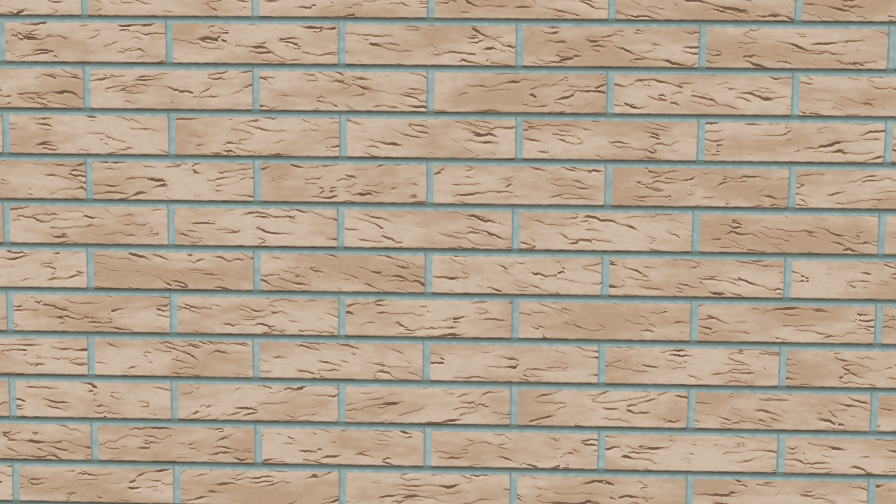
A WebGL 2 fragment shader for this texture:

```glsl
#version 300 es
precision highp float;
// A wall of pale, rough-faced bricks in running bond with blue-grey mortar, seen
// slightly askew. A mild warp of the canvas gives the brick grid; each brick is a
// rounded box with fine crevices cut along level contours of stretched gradient noise.

uniform vec2 u_resolution;
out vec4 outColor;

// Colours
const vec3 PALE_CLAY = vec3(0.805, 0.724, 0.645);
const vec3 TAN_CLAY = vec3(0.725, 0.613, 0.510);
const vec3 CREVICE = vec3(0.56, 0.43, 0.34);
const vec3 SHADOW = vec3(0.32, 0.29, 0.24);
const vec3 MORTAR = vec3(0.60, 0.675, 0.665);
const vec3 DIM_MORTAR = vec3(0.43, 0.49, 0.47);

// Layout, in canvas heights, with y measured downward
const float FIRST_JOINT = 0.036;              // bed joint below the top course
const vec2 COURSE_RATE = vec2(10.726, 0.712); // courses per height, and its growth
const vec2 TILT = vec2(0.0080, 0.0116);       // fall to the right, and its growth
const float COLUMN_ANCHOR = 0.678;            // upright joint that stays vertical
const float BRICK_PITCH = 0.348;
const float PITCH_LOSS = 0.0155;              // narrowing toward the bottom
const float PITCH_SPREAD = 0.015;             // widening toward the right
const float JOINT = 0.0150;
const float CORNER = 0.0035;
const float EDGE_WEAR = 0.0018;

// Crevices
const vec2 CUT_FREQUENCY = vec2(6.5, 30.0);
const float CUT_HALF_WIDTH = 0.0026;
const float HALO_WIDTH = 0.008;

float hash(vec2 p) {
  vec3 q = fract(vec3(p.xyx) * 0.1031);
  q += dot(q, q.yzx + 33.33);
  return fract((q.x + q.y) * q.z);
}

float cornerSlope(vec2 cell, vec2 offset) {
  float angle = 6.2832 * hash(cell);
  return dot(vec2(cos(angle), sin(angle)), offset);
}

// Gradient noise, roughly -0.7 to 0.7
float noise(vec2 p) {
  vec2 i = floor(p), f = fract(p);
  vec2 s = f * f * f * (f * (f * 6.0 - 15.0) + 10.0);
  vec2 e = vec2(0.0, 1.0);
  float top = mix(cornerSlope(i, f), cornerSlope(i + e.yx, f - e.yx), s.x);
  float low = mix(cornerSlope(i + e, f - e), cornerSlope(i + 1.0, f - 1.0), s.x);
  return mix(top, low, s.y);
}

float roundedBox(vec2 p, vec2 halfSize, float radius) {
  vec2 q = abs(p) - halfSize + radius;
  return length(max(q, 0.0)) + min(max(q.x, q.y), 0.0) - radius;
}

// Height of the clay face; its zero contours become crevices
float face(vec2 p, vec2 seed, float scale) {
  vec2 q = p * CUT_FREQUENCY * scale + seed;
  return noise(q) + 0.22 * noise(q * vec2(4.1, 1.7)) + 0.07 * noise(q * vec2(12.3, 3.4));
}

// Crevice depth in x and the soft hollow around it in y, both 0 to 1
vec2 crevices(vec2 p, float slant, vec2 seed, float pixel) {
  p.y -= slant * p.x;
  vec2 result = vec2(0.0);
  vec2 e = vec2(0.0005, 0.0);
  float soft = max(pixel, 0.0015);
  for (int i = 0; i < 2; i++) {
    float scale = 1.0 + 0.7 * float(i);
    float level = face(p, seed, scale);
    vec2 slope = vec2(face(p + e, seed, scale), face(p + e.yx, seed, scale)) - level;
    float steepness = length(slope) / e.x;
    float away = abs(level) / max(steepness, 12.0);
    float lying = smoothstep(0.4, 0.85, abs(slope.y) / max(length(slope), 1e-6));
    float presence = smoothstep(-0.10, 0.22, noise(p * vec2(9.0, 22.0) * scale + seed + 41.0));
    float gouge = smoothstep(-0.15, 0.40, noise(p * vec2(26.0, 40.0) + seed + 73.0));
    float strength = presence * lying * smoothstep(4.0, 15.0, steepness);
    float width = CUT_HALF_WIDTH * strength * mix(0.1, 1.0, gouge) / scale;
    float cut = strength * mix(0.65, 1.0, gouge) * (1.0 - smoothstep(width - 0.5 * soft, width + soft, away));
    float hollow = strength * (1.0 - smoothstep(0.0, HALO_WIDTH, away));
    result = max(result, vec2(cut, hollow));
    seed += 19.7;
  }
  return result;
}

vec3 brickColor(vec2 p, vec2 id, float pixel) {
  vec2 seed = floor(vec2(hash(id), hash(id + 57.0)) * 200.0) + 0.37;
  float slant = mix(-0.12, 0.24, hash(id + 11.0));
  float mottle = noise(p * vec2(5.0, 18.0) + seed) + 0.4 * noise(p * vec2(24.0, 75.0) + seed);
  float tone = mottle + 0.36 * (hash(id + 23.0) - 0.5);
  vec3 color = mix(TAN_CLAY, PALE_CLAY, smoothstep(-0.55, 0.38, tone));
  color *= 1.0 + 0.04 * noise(p * vec2(70.0, 150.0) + seed);

  // Dark cuts with a lit lower lip
  vec2 cut = crevices(p, slant, seed, pixel);
  float above = crevices(p - vec2(0.001, 0.0045), slant, seed, pixel).x;
  color = mix(color, TAN_CLAY, 0.6 * cut.y);
  color += 0.05 * max(above - cut.x, 0.0);
  color = mix(color, CREVICE, smoothstep(0.0, 0.65, cut.x));
  return mix(color, SHADOW, 0.55 * smoothstep(0.65, 1.0, cut.x));
}

void main() {
  float pixel = 1.0 / u_resolution.y;
  vec2 pos = gl_FragCoord.xy * pixel;
  pos.y = 1.0 - pos.y;

  // Warped running-bond grid
  float drop = pos.y - FIRST_JOINT;
  drop -= pos.x * (TILT.x + TILT.y * drop);
  float course = 1.0 + drop * (COURSE_RATE.x + COURSE_RATE.y * drop);
  float side = pos.x - COLUMN_ANCHOR;
  float pitchX = BRICK_PITCH - PITCH_LOSS * drop + PITCH_SPREAD * side;
  float row = floor(course);
  float column = side / pitchX + 2.0 + 0.5 * mod(row + 1.0, 2.0);
  column += 0.015 * (hash(vec2(row, 5.0)) - 0.5);
  vec2 id = vec2(floor(column), row) + 20.0;
  vec2 pitch = vec2(pitchX, 1.0 / (COURSE_RATE.x + 2.0 * COURSE_RATE.y * drop));
  vec2 local = (fract(vec2(column, course)) - 0.5) * pitch;
  vec2 halfSize = 0.5 * (pitch - JOINT);

  // Mortar, shaded beneath each course
  float below = local.y > 0.0 ? local.y - halfSize.y : local.y + halfSize.y + JOINT;
  float underBrick = 1.0 - smoothstep(-0.002, 0.002, abs(local.x) - halfSize.x);
  float onBed = smoothstep(-0.003, 0.0, below);
  vec3 color = MORTAR * (1.0 + 0.12 * noise(pos * 70.0));
  color = mix(color, DIM_MORTAR, onBed * (1.0 - smoothstep(0.005, 0.012, below)));
  float shade = 0.9 + 0.5 * noise(pos * vec2(12.0, 30.0));
  color = mix(color, SHADOW, shade * onBed * underBrick * (1.0 - smoothstep(0.001, 0.0055, below)));
  float beside = local.x - halfSize.x;
  color = mix(color, DIM_MORTAR, 0.6 * smoothstep(-0.002, 0.0, beside) * (1.0 - smoothstep(0.001, 0.005, beside)));

  // Brick with worn edges and a darker underside
  float edge = roundedBox(local, halfSize, CORNER) + EDGE_WEAR * noise(pos * 75.0);
  vec3 brick = brickColor(local, id, pixel);
  brick = mix(brick, CREVICE, 0.4 * smoothstep(-0.003, 0.0, local.y - halfSize.y));
  float soft = max(pixel, 0.0018);
  color = mix(color, brick, 1.0 - smoothstep(-soft, soft, edge));
  outColor = vec4(color, 1.0);
}
```
